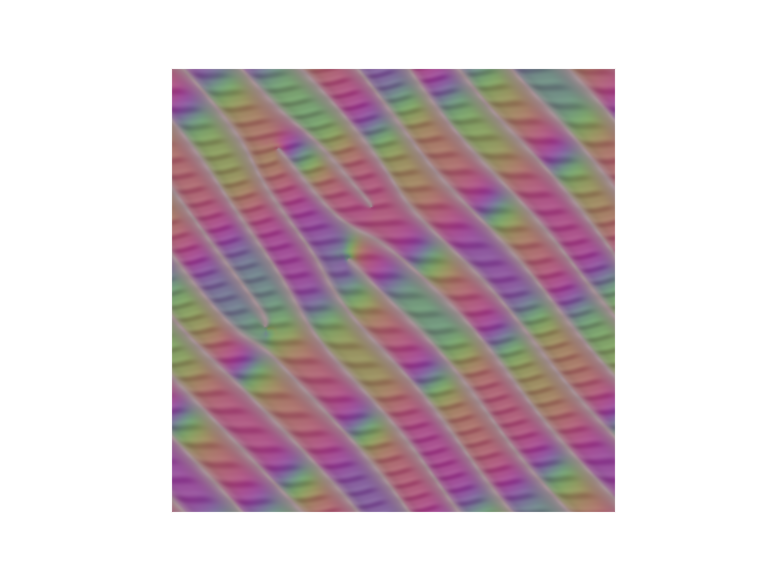
Write a Shadertoy shader that draws this pattern.

```glsl
const float PI = 3.14159265;
const float TAU = 6.2831853;

// Coverage of an axis-aligned square, softened over the given width
float squareMask(vec2 p, float halfSide, float soft) {
    vec2 d = abs(p) - halfSide;
    return 1.0 - smoothstep(-soft, soft, max(d.x, d.y));
}

// Phase winding once around a centre, repeated over the unit tile
float winding(vec2 p, vec2 centre) {
    float angle = 0.0;
    for (int row = -2; row <= 2; row++) {
        vec2 d = PI * (p - centre - vec2(0.0, float(row)));
        angle += atan(cos(d.x) * tanh(d.y), sin(d.x));
    }
    return angle / TAU - centre.x * p.y;
}

// Opposite windings balance, so the forks wrap with the tile
float forkPhase(vec2 p) {
    vec3 forks[4] = vec3[4](
        vec3(0.24, 0.82, 1.0), vec3(0.45, 0.69, -1.0),
        vec3(0.40, 0.57, 1.0), vec3(0.21, 0.42, -1.0));
    float phase = 0.0;
    for (int i = 0; i < 4; i++) {
        phase += forks[i].z * winding(p, forks[i].xy);
    }
    return phase;
}

// Sine wave with whole cycles across the unit tile
float wave(vec2 p, vec2 cycles, float shift) {
    return sin(TAU * (dot(p, cycles) + shift));
}

// Bands lie flatter through the middle of the tile
float bandPhase(vec2 p, vec2 cycles) {
    float middle = 0.5 - 0.5 * cos(TAU * p.x);
    float sway = 0.03 * wave(p, vec2(2.0, -1.0), 0.6)
               - 0.14 * middle * wave(p, vec2(1.0, -1.0), 0.0);
    return dot(p, cycles) + sway + forkPhase(p) - 0.25;
}

// Slope of the band phase, ignoring whole jumps
vec2 bandSlope(vec2 p, vec2 cycles, float phase) {
    float h = 0.001;
    vec2 change = vec2(bandPhase(p + vec2(h, 0.0), cycles),
                       bandPhase(p + vec2(0.0, h), cycles)) - phase;
    return (change - round(change)) / h;
}

// Muted rainbow that lingers on the reds
vec3 hueColor(float hue) {
    float eased = hue - 0.06 * sin(TAU * hue);
    vec3 mid = vec3(0.55, 0.445, 0.485);
    vec3 swing = vec3(0.12, 0.16, 0.12);
    return mid + swing * cos(TAU * (eased - vec3(0.0, 0.35, 0.73)));
}

float bandHue(vec2 centre) {
    return -dot(centre, vec2(5.0, 1.0)) - 0.13
         + 0.07 * wave(centre, vec2(2.0, -3.0), 0.2)
         + 0.18 * wave(centre, vec2(5.0, 3.0), 0.7);
}

vec3 ribbons(vec2 p) {
    vec2 cycles = vec2(8.0, 7.0);
    float phase = bandPhase(p, cycles);
    vec2 slope = bandSlope(p, cycles, phase);
    float steepness = max(dot(slope, slope), 40.0);
    float across = fract(phase);

    // Hue is sampled on the centre line of each band
    vec2 centre = p - slope * (across - 0.5) / steepness;
    vec3 color = hueColor(bandHue(centre));

    // Slanted ribs fade into a smooth strip on the upper side
    float ribShift = 0.06 * sin(TAU * across) + 0.6 * wave(p, vec2(1.0, -1.0), 0.0);
    float rib = wave(p, vec2(-2.0, 28.0), ribShift);
    float fineRib = wave(p, vec2(-4.0, 56.0), 2.0 * ribShift + 0.15);
    float ribArea = smoothstep(0.0, 0.14, across) * (1.0 - smoothstep(0.48, 0.88, across));
    color += ribArea * (0.044 * rib + 0.014 * fineRib) * vec3(0.9, 1.4, 0.9);

    // Greyer strip and a shallow groove
    float strip = smoothstep(0.55, 0.95, across);
    color = mix(color, vec3(0.58, 0.49, 0.53), 0.5 * strip);
    float groove = exp(-pow((across - 0.16) / 0.10, 2.0));
    color *= 1.0 - 0.05 * groove;

    // Pale soft seam of even width, uneven in strength
    float evenness = length(cycles) / sqrt(steepness);
    float seamDistance = min(across, 1.0 - across) * evenness;
    float strength = 0.55 + 0.12 * wave(p, vec2(3.0, -4.0), 0.3);
    float seam = strength * exp(-pow(seamDistance / 0.13, 2.0));
    seam += (0.9 - strength) * exp(-pow(seamDistance / 0.05, 2.0));
    vec3 seamColor = vec3(0.64, 0.56, 0.58) + 0.02 * rib;
    return mix(color, seamColor, seam);
}

void mainImage(out vec4 fragColor, in vec2 fragCoord) {
    float side = 0.769;
    vec2 panelCentre = vec2(0.0165, -0.0043);
    vec2 p = (fragCoord - 0.5 * iResolution.xy) / iResolution.y - panelCentre;

    // Panel on a white ground
    float panel = squareMask(p, 0.5 * side, 0.75 / iResolution.y);
    vec3 color = mix(vec3(1.0), ribbons(p / side + 0.5), panel);
    fragColor = vec4(color, 1.0);
}
```
